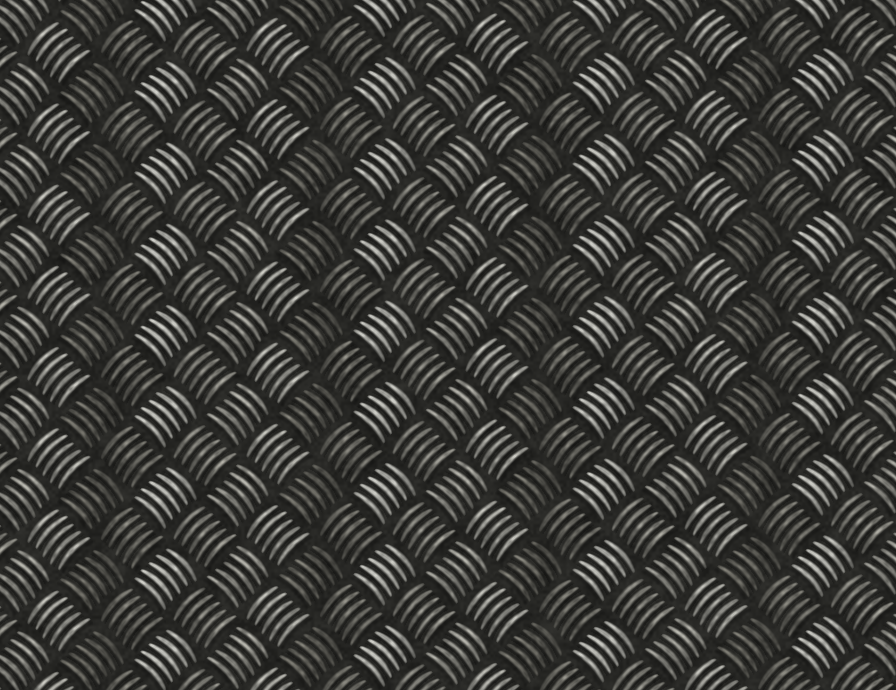
Give the GLSL for this texture, as a WebGL 2 fragment shader.

```glsl
#version 300 es
precision highp float;
// Dark metal tread plate: blocks of five curved ribs in alternating diagonal directions.

uniform vec2 u_resolution;
out vec4 outColor;

// Lengths below are in column pitches; COLUMNS of them span the canvas width.
const float COLUMNS = 12.27;
const float ROW_PITCH = 1.112;
const vec2 ORIGIN = vec2(5.28, 4.936);   // centre of one block
const float TILT = 0.02;                 // slow rise of the rows to the right
const float VARIANTS = 3.0;              // columns before the wear repeats

const float RIB_SPACING = 0.143;
const float RIB_HALF_LENGTH = 0.31;
const float RIB_HALF_WIDTH = 0.053;
const float RIB_BULGE = 0.055;
const float OUTER_RIB = 2.0;             // ribs are numbered -2 to 2

const vec3 FALLING_GAIN = vec3(1.0, 0.80, 0.48);
const vec3 RISING_GAIN = vec3(0.70, 0.90, 0.58);

const vec3 GROUND_DARK = vec3(0.105, 0.105, 0.097);
const vec3 GROUND_LIGHT = vec3(0.195, 0.195, 0.182);
const vec3 METAL = vec3(0.76, 0.76, 0.735);
const vec3 WORN_METAL = vec3(0.68, 0.66, 0.59);

float hash(vec2 p) {
    vec3 q = fract(vec3(p.xyx) * 0.1031);
    q += dot(q, q.yzx + 33.33);
    return fract((q.x + q.y) * q.z);
}

float noise(vec2 p) {
    vec2 cell = floor(p);
    vec2 f = fract(p);
    f = f * f * (3.0 - 2.0 * f);
    float low = mix(hash(cell), hash(cell + vec2(1.0, 0.0)), f.x);
    float high = mix(hash(cell + vec2(0.0, 1.0)), hash(cell + 1.0), f.x);
    return mix(low, high, f.y);
}

// Returns the light on the ribs (x) and the shade beside them (y).
vec2 ribBlock(vec2 d, float seed, float gain, float pixel) {
    // s runs down the rib, t runs across the stack
    float s = dot(d, vec2(0.690, -0.724));
    float t = dot(d, vec2(0.724, 0.690));
    float along = s / RIB_HALF_LENGTH;
    float bent = t - RIB_BULGE * (0.5 - along * along);
    float rib = clamp(round(bent / RIB_SPACING), -OUTER_RIB, OUTER_RIB);
    float across = bent - rib * RIB_SPACING;

    // Each rib is shifted a little and tapers to its ends
    float jitter = hash(vec2(rib + 7.0, seed));
    along += (jitter - 0.5) * 0.16;
    float taper = sqrt(max(1.0 - along * along, 0.0));
    float halfWidth = max(RIB_HALF_WIDTH * (0.35 + 0.65 * taper), pixel);
    float profile = smoothstep(1.0, 0.1, abs(across) / halfWidth);
    float ends = smoothstep(0.0, 0.55, taper);

    // Rubbed patches, stronger on dull blocks, and a fade to the lower end
    float rubbed = noise(vec2(along * 3.5 + seed * 5.0, bent * 28.0 + seed));
    float wear = mix(1.0, 0.35 + rubbed, 1.15 - 0.7 * gain);
    float sheen = mix(1.0, 0.58, smoothstep(-0.3, 0.95, along));
    float light = profile * ends * wear * sheen * gain * mix(0.82, 1.08, jitter);

    float shade = smoothstep(0.05, 0.0, abs(across + 0.065)) * ends;
    return vec2(light, shade);
}

void main() {
    float pixel = COLUMNS / u_resolution.x;
    vec2 p = gl_FragCoord.xy * pixel - ORIGIN;
    p.y -= TILT * p.x;

    // Two interleaved lattices, the second one mirrored
    float light = 0.0;
    float shade = 0.0;
    float dullness = 0.0;
    for (int kind = 0; kind < 2; kind++) {
        vec2 lattice = p / vec2(1.0, ROW_PITCH) - 0.5 * float(kind);
        vec2 cell = round(lattice);
        vec2 d = (lattice - cell) * vec2(1.0, ROW_PITCH);
        int variant = int(mod(cell.x, VARIANTS));
        float gain = kind == 0 ? FALLING_GAIN[variant] : RISING_GAIN[variant];
        if (kind == 1) d.x = -d.x;
        float seed = float(variant) + VARIANTS * float(kind) + 1.0;
        vec2 block = ribBlock(d, seed, gain, pixel);
        if (block.x > light) dullness = 1.0 - gain;
        light = max(light, block.x);
        shade = max(shade, block.y);
    }

    // Mottled, grainy ground
    float mottle = noise(p * 5.0 + 40.0);
    float grain = noise(p * 22.0 + 90.0);
    vec3 ground = mix(GROUND_DARK, GROUND_LIGHT, 0.5 * mottle + 0.5 * grain);
    ground *= 1.0 - 0.22 * shade;

    vec3 metal = mix(METAL, WORN_METAL, dullness) * (0.92 + 0.16 * grain);
    outColor = vec4(mix(ground, metal, clamp(light, 0.0, 1.0)), 1.0);
}
```
